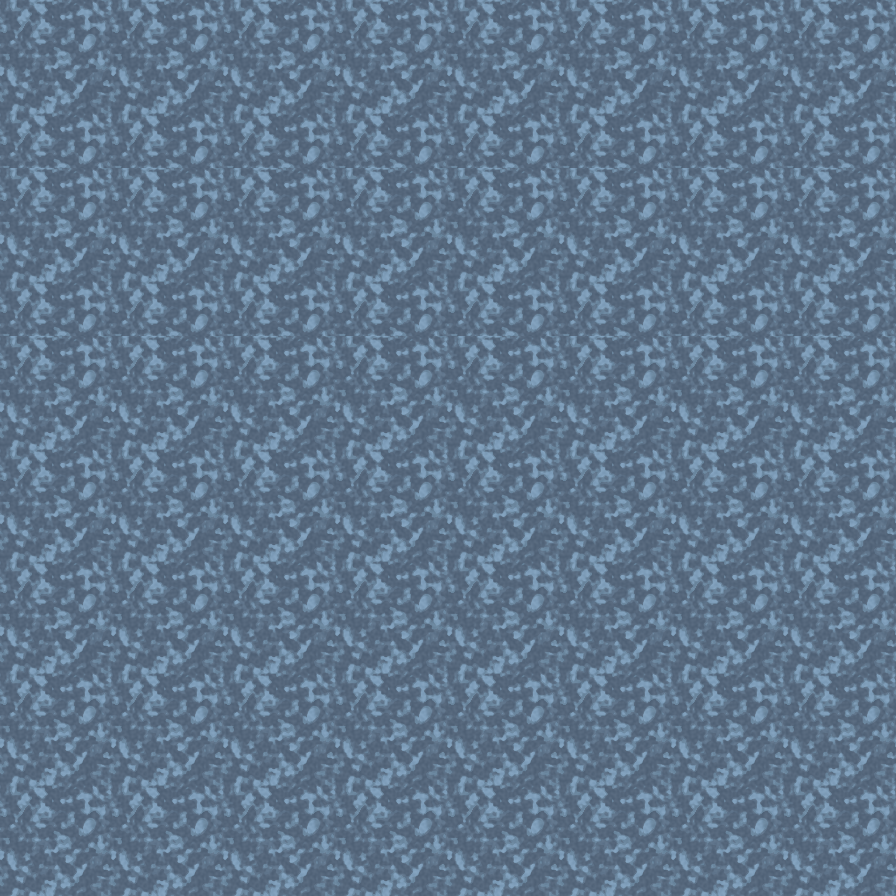
Reproduce this texture procedurally as a Shadertoy shader.

```glsl
// Mottled slate-blue cloth: eight by eight copies of one tile of pale, ragged flecks.
// Wrapped gradient noise is summed into a height field, then cut into four tones.
// A band of rows is slid by half a tile, and a fine grain roughens the surface.

const float TAU = 6.2831853;
const float REPEATS = 8.0;              // tiles across and down
const vec2 SLID_BAND = vec2(1.5, 3.0);  // band of slid rows, in tiles from the top
const float BAND_SLIDE = 0.5;           // slide of that band, in tiles

const vec3 SLATE = vec3(0.330, 0.400, 0.482);
const vec3 STEEL = vec3(0.375, 0.458, 0.546);
const vec3 HAZE  = vec3(0.420, 0.528, 0.622);
const vec3 PALE  = vec3(0.500, 0.622, 0.732);

const float SLANT_CELLS = 7.0;          // noise cells per tile, coarse to fine
const float FLECK_CELLS = 9.0;
const float CHIP_CELLS = 15.0;
const float CRUMB_CELLS = 26.0;
const float PATCH_CELLS = 4.0;
const float GRAIN_CELLS = 32.0;
const float GRAIN_STRENGTH = 0.010;
const float COLUMN_STRENGTH = 0.16;     // paler upright column in each tile
const float COLUMN_CENTER = 0.3;

const vec2 LEAF_CENTER = vec2(0.79, 0.615);
const vec2 LEAF_RADIUS = vec2(0.046, 0.085);
const float LEAF_TILT = 0.5;            // radians, clockwise from upright

// Random unit vector for a lattice point.
vec2 gradientAt(vec2 cell, float period, uint seed) {
    uvec2 c = uvec2(mod(cell, period));
    uint h = c.x * 374761393u + c.y * 668265263u + seed * 2246822519u;
    h = (h ^ (h >> 13u)) * 1274126177u;
    h = (h ^ (h >> 16u)) * 2246822519u;
    h ^= h >> 15u;
    float angle = TAU * float(h & 65535u) / 65536.0;
    return vec2(cos(angle), sin(angle));
}

// Gradient noise that wraps once per tile, scaled to a spread of about one.
float tileNoise(vec2 p, float cells, uint seed) {
    vec2 q = p * cells + 0.37 * float(seed);
    vec2 cell = floor(q);
    vec2 f = q - cell;
    vec2 w = f * f * f * (f * (f * 6.0 - 15.0) + 10.0);
    vec2 e = vec2(0.0, 1.0);
    float a = dot(gradientAt(cell, cells, seed), f);
    float b = dot(gradientAt(cell + e.yx, cells, seed), f - e.yx);
    float c = dot(gradientAt(cell + e.xy, cells, seed), f - e.xy);
    float d = dot(gradientAt(cell + e.yy, cells, seed), f - e.yy);
    return 4.6 * mix(mix(a, b, w.x), mix(c, d, w.x), w.y);
}

// Distance from the leaf centre, 1 on its outline.
float leafDistance(vec2 p) {
    vec2 d = fract(p) - LEAF_CENTER;
    float s = sin(LEAF_TILT), c = cos(LEAF_TILT);
    d = vec2(c * d.x - s * d.y, s * d.x + c * d.y) / LEAF_RADIUS;
    d.x /= 1.0 + 0.35 * clamp(d.y, -1.0, 1.0);  // narrower foot
    return length(d);
}

// Height of the mottling: higher is paler.
float mottle(vec2 p) {
    vec2 slanted = vec2(p.x, p.y - p.x);        // whole-number shear still wraps
    float height = 0.30 * tileNoise(slanted, SLANT_CELLS, 11u)
                 + 0.58 * tileNoise(p, FLECK_CELLS, 12u)
                 + 0.48 * tileNoise(p, CHIP_CELLS, 13u)
                 + 0.26 * tileNoise(p, CRUMB_CELLS, 14u)
                 + 0.16 * tileNoise(p, PATCH_CELLS, 15u)
                 + COLUMN_STRENGTH * cos(TAU * (p.x - COLUMN_CENTER));
    float r = leafDistance(p);
    height -= 0.8 * exp(-0.4 * r * r);          // quiet ground round the leaf
    return max(height, min(1.3, 0.5 + 3.0 * (1.0 - r)));
}

void mainImage(out vec4 fragColor, in vec2 fragCoord) {
    vec2 p = REPEATS * fragCoord / iResolution.xy;

    // Slide the band of rows.
    float fromTop = REPEATS - p.y;
    if (fromTop >= SLID_BAND.x && fromTop < SLID_BAND.y) p.y += BAND_SLIDE;

    // Soft clouds below, crisper flecks above.
    float height = mottle(p);
    float cloud = height + 0.3 * tileNoise(p, 8.0, 5u);
    float bloom = height + 0.25 * tileNoise(p, 11.0, 6u);
    vec3 color = mix(SLATE, STEEL, smoothstep(-0.40, 0.35, cloud));
    color = mix(color, HAZE, smoothstep(0.34, 0.60, height));
    color = mix(color, PALE, smoothstep(0.72, 1.35, bloom));

    // Fine grain.
    color += GRAIN_STRENGTH * tileNoise(p, GRAIN_CELLS, 7u);
    fragColor = vec4(color, 1.0);
}
```
